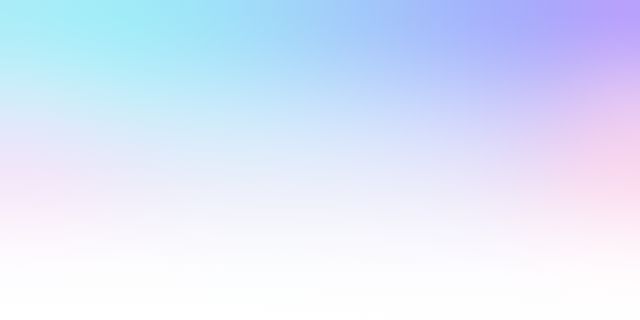
Reproduce this background procedurally as a WebGL 1 fragment shader.

```glsl
precision mediump float;
// A soft pastel sky: a cyan to violet ramp along the top edge fades down to
// white along a bell curve, with pink glows at the left and right edges.
// Each layer is a tint subtracted from white, so the overlaps stay smooth.

uniform vec2 u_resolution;

#define CYAN vec3(0.62, 0.93, 0.972)
#define VIOLET vec3(0.65, 0.63, 0.99)
#define LEFT_PINK vec3(0.0, 0.065, 0.008)
#define RIGHT_PINK vec3(0.0, 0.11, 0.055)
#define HAZE vec3(0.008, 0.025, 0.012)
#define REACH 0.455

// Bell curve: 1 at zero distance, falling off over the given width.
float bell(float distance, float width) {
  float t = distance / width;
  return exp(-t * t);
}

// Colour along the top edge, with warmer red in both corners.
vec3 topRamp(float x) {
  vec3 ramp = mix(CYAN, VIOLET, smoothstep(0.1, 1.05, x));
  ramp.r += 0.045 * bell(x, 0.14) + 0.07 * bell(1.0 - x, 0.13);
  return ramp;
}

// Fine grain that hides banding in the slow gradients.
float grain(vec2 p) {
  return fract(52.98 * fract(dot(p, vec2(0.0671, 0.0058)))) - 0.5;
}

void main() {
  vec2 uv = gl_FragCoord.xy / u_resolution;
  float depth = 1.0 - uv.y;
  float fromRight = 1.0 - uv.x;

  // The ramp fades sooner near the two sides.
  float reach = REACH - 0.075 * bell(uv.x, 0.22) - 0.13 * bell(fromRight, 0.15);
  vec3 tint = (1.0 - topRamp(uv.x)) * bell(depth, reach);

  // Side glows and a faint lavender haze across the middle.
  tint += LEFT_PINK * bell(uv.x, 0.3) * bell(depth - 0.49, 0.23);
  tint += RIGHT_PINK * bell(fromRight, 0.18) * bell(depth - 0.47, 0.27);
  tint += HAZE * bell(depth - 0.6, 0.2);

  vec3 color = 1.0 - tint + grain(gl_FragCoord.xy) / 255.0;
  gl_FragColor = vec4(clamp(color, 0.0, 1.0), 1.0);
}
```
